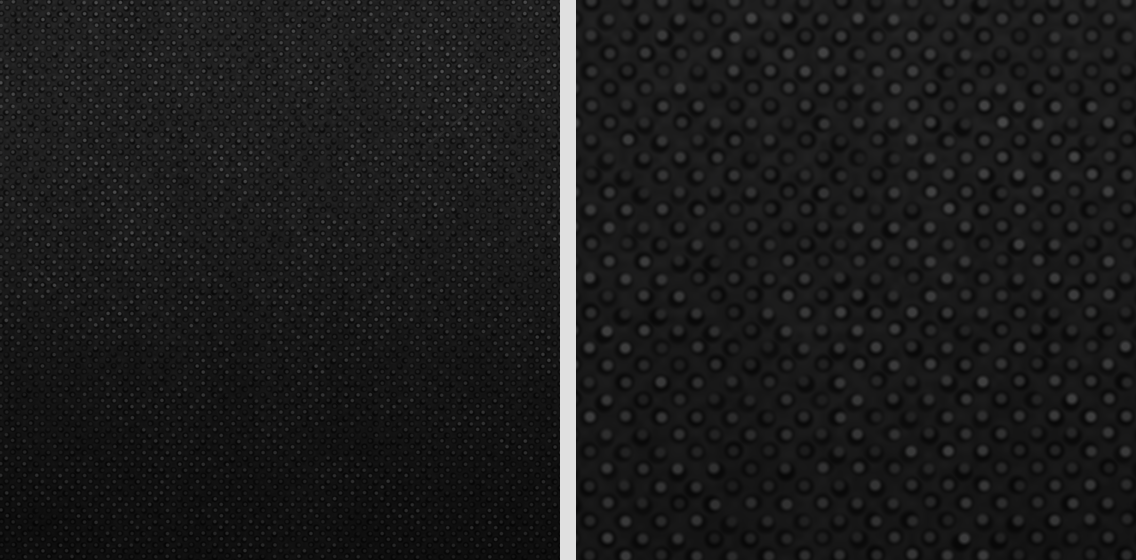
Left: the whole. Right: its middle third, enlarged.
A three.js fragment shader for this texture:

```glsl
varying vec2 vUv;

const vec2 REPEATS = vec2(47.0, 48.5);
const vec2 LATTICE_PHASE = vec2(0.08, 0.31);
const vec3 FABRIC_TOP = vec3(0.128, 0.128, 0.129);
const vec3 FABRIC_BOTTOM = vec3(0.052, 0.052, 0.052);
const vec3 DOT_TINT = vec3(0.255, 0.256, 0.258);
const vec3 SCRATCH_TINT = vec3(0.05);

float hash(vec2 p) {
  vec3 q = fract(vec3(p.xyx) * 0.1031);
  q += dot(q, q.yzx + 33.33);
  return fract((q.x + q.y) * q.z);
}

float noise(vec2 p) {
  vec2 cell = floor(p);
  vec2 f = fract(p);
  f = f * f * (3.0 - 2.0 * f);
  float low = mix(hash(cell), hash(cell + vec2(1.0, 0.0)), f.x);
  float high = mix(hash(cell + vec2(0.0, 1.0)), hash(cell + vec2(1.0)), f.x);
  return mix(low, high, f.y);
}

float fbm(vec2 p) {
  float sum = 0.0;
  float gain = 0.5;
  for (int i = 0; i < 4; i++) {
    sum += gain * noise(p);
    p = p * 2.03 + 17.1;
    gain *= 0.5;
  }
  return sum;
}

float segmentDistance(vec2 p, vec2 a, vec2 b) {
  vec2 ab = b - a;
  float t = clamp(dot(p - a, ab) / dot(ab, ab), 0.0, 1.0);
  return length(p - a - ab * t);
}

// x: raised glint, y: dark pit around it
vec2 embossedDot(vec2 p, float seed) {
  vec2 id = floor(p + 0.5);
  vec2 jitter = vec2(hash(id + seed), hash(id + seed + 41.0)) - 0.5;
  vec2 d = p - id - jitter * 0.06;
  float strength = mix(0.45, 1.1, hash(id + seed + 83.0));
  float glint = 1.0 - smoothstep(0.06, 0.23, length(d));
  vec2 pitCentre = vec2(-0.02, -0.04) + jitter.yx * 0.16;
  float pit = 1.0 - smoothstep(0.16, 0.35, length(d - pitCentre));
  float depth = mix(0.6, 1.0, hash(id + seed + 127.0));
  return vec2(glint * strength, pit * depth);
}

float scratch(vec2 p, vec2 a, vec2 b, float width) {
  float line = 1.0 - smoothstep(width * 0.3, width, segmentDistance(p, a, b));
  return line * smoothstep(0.25, 0.7, noise(p * 70.0));
}

void main() {
  // Lighting falls off downward and toward the lower corners
  float light = smoothstep(-0.12, 1.0, vUv.y);
  light += (fbm(vUv * 4.0) - 0.47) * 0.14;
  light -= 0.08 * pow(abs(vUv.x - 0.5) * 2.0, 3.0) * (1.0 - vUv.y);
  light = clamp(light, 0.0, 1.0);
  vec3 color = mix(FABRIC_BOTTOM, FABRIC_TOP, light);

  // Fibre grain and faint bands along the columns
  color *= 0.87 + 0.26 * noise(vUv * 210.0);
  color *= 0.94 + 0.12 * noise(vUv * vec2(38.0, 3.0));

  // Two interleaved lattices form the staggered emboss
  vec2 warp = vec2(noise(vUv * 5.0), noise(vUv * 5.0 + 31.0)) - 0.5;
  vec2 p = vUv * REPEATS - LATTICE_PHASE + warp * 0.08;
  vec2 evenDot = embossedDot(p, 3.0);
  vec2 oddDot = embossedDot(p - 0.5, 211.0);
  float pit = max(evenDot.y, oddDot.y);
  float glint = max(evenDot.x, oddDot.x);

  // Ridges crossing diagonally between the dots
  float ridge = 0.5 - 0.5 * cos(6.28318 * p.x) * cos(6.28318 * p.y);
  color *= 0.94 + 0.16 * ridge;
  color *= 1.0 - 0.62 * pit;
  float patchy = 0.75 + 0.5 * noise(vUv * 14.0);
  vec3 dotColor = DOT_TINT * mix(0.55, 1.1, light) * patchy;
  color = mix(color, dotColor, clamp(glint, 0.0, 1.0));

  // Light wear marks
  float wear = scratch(vUv, vec2(0.755, 0.735), vec2(0.975, 0.91), 0.0028);
  wear += 0.6 * scratch(vUv, vec2(0.05, 0.535), vec2(0.13, 0.46), 0.003);
  wear += 0.4 * scratch(vUv, vec2(0.46, 0.92), vec2(0.56, 0.76), 0.0025);
  color += SCRATCH_TINT * wear;

  gl_FragColor = vec4(color, 1.0);
}
```
